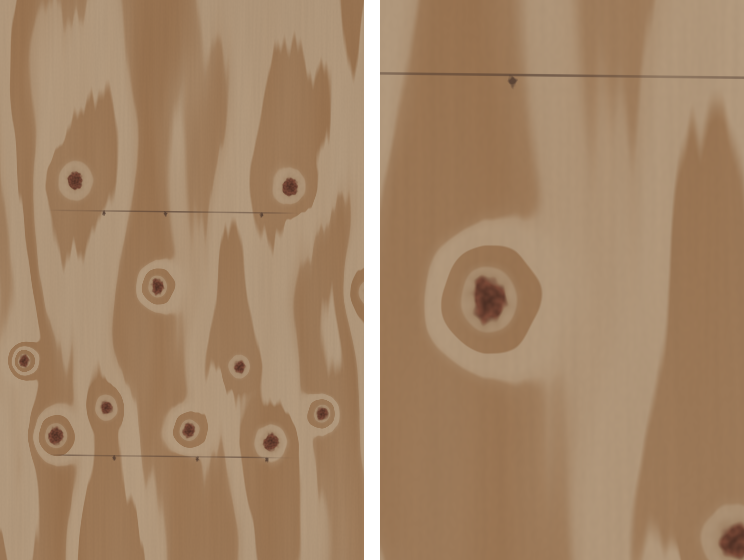
Left: the whole. Right: its middle third, enlarged.
Give the GLSL for this texture, as a Shadertoy shader.

```glsl
#define PALE vec3(0.690, 0.592, 0.482)
#define TAN vec3(0.598, 0.457, 0.326)
#define KNOT vec3(0.35, 0.20, 0.15)
#define PENCIL vec3(0.30, 0.22, 0.18)
#define GRAIN_SCALE vec2(7.0, 1.25)
#define PEEL_WIDTH 0.384
#define KNOT_COUNT 6
#define KNOT_SIZE 0.0105
#define HALO_SIZE 0.034

float hash(vec2 p) {
    p = fract(p * vec2(0.1031, 0.1137));
    p += dot(p, p.yx + 33.33);
    return fract((p.x + p.y) * p.x * 37.7);
}

vec2 slope(vec2 cell) {
    float a = 6.2832 * hash(cell + 61.0);
    return vec2(cos(a), sin(a));
}

// Gradient noise, about -0.7 to 0.7
float noise(vec2 p) {
    vec2 i = floor(p), f = p - i;
    vec2 u = f * f * f * (f * (f * 6.0 - 15.0) + 10.0);
    vec2 e = vec2(1.0, 0.0);
    float low = mix(dot(slope(i), f), dot(slope(i + e), f - e), u.x);
    float high = mix(dot(slope(i + e.yx), f - e.yx), dot(slope(i + 1.0), f - 1.0), u.x);
    return mix(low, high, u.y);
}

// Knots climb the sheet and return with every turn of the peeled log
vec2 knotCentre(int i, int turn) {
    float n = float(i);
    float x = fract(0.16 + n * 0.618) + float(turn);
    float y = 0.222 + 0.455 * pow(n / float(KNOT_COUNT - 1), 2.4);
    return vec2(x * PEEL_WIDTH + 0.1 * PEEL_WIDTH, y - 0.011 * float(turn));
}

// Growth layers cut by the veneer: 0 pale wood, 1 tan wood
float growthTone(float layer, float softness) {
    float t = fract(layer);
    float start = smoothstep(0.0, 0.06, t);
    float crisp = 1.0 - smoothstep(0.50, 0.57, t);
    float faded = 1.0 - smoothstep(0.35, 0.72 + softness, t);
    return start * mix(crisp, faded, 0.45);
}

void mainImage(out vec4 fragColor, in vec2 fragCoord) {
    vec2 p = fragCoord / iResolution.y;
    float pixel = 1.0 / iResolution.y;

    // Knots push the grain aside and gather rings around them
    vec2 q = p;
    float halo = 0.0, core = 0.0, rim = 0.0, heart = 0.0;
    for (int turn = -1; turn <= 1; turn++) {
        for (int i = 0; i < KNOT_COUNT; i++) {
            float seed = hash(vec2(float(i) * 7.0, 3.0));
            float size = mix(0.7, 1.2, seed);
            vec2 d = p - knotCentre(i, turn);
            d.x += 0.004 * noise(p * 35.0);
            float reach = HALO_SIZE * size;
            float bend = exp(-dot(d * vec2(1.0, 0.6), d * vec2(1.0, 0.6)) / (4.0 * reach * reach));
            q.x -= 0.6 * d.x * bend;
            float r = length(d * vec2(1.0, 0.9));
            halo = max(halo, exp(-pow(r / reach, 2.4)));
            float radius = KNOT_SIZE * size * (1.0 + 0.35 * noise(d * 140.0 + float(i)));
            float edge = length(d * vec2(1.0, 0.82)) - radius;
            core = max(core, 1.0 - smoothstep(-0.0015, 0.0015 + pixel, edge));
            heart = max(heart, 1.0 - smoothstep(-radius, 0.0, edge));
            rim = max(rim, exp(-max(edge, 0.0) / 0.005));
        }
    }

    // Ragged fingers at the ends of the growth layers
    q.y += 0.045 * noise(p * vec2(105.0, 3.0)) + 0.05 * noise(p * vec2(42.0, 2.0));
    q.x += 0.012 * noise(p * vec2(9.0, 7.0));
    float layer = 1.75 * noise(q * GRAIN_SCALE + vec2(3.3, 8.7))
                + 0.55 * noise(q * GRAIN_SCALE * vec2(2.3, 1.9) + 21.4)
                + 0.9 * q.x + 0.3;
    layer = mix(layer, 1.85, halo);
    float tone = growthTone(layer, 0.25 * noise(p * vec2(9.0, 3.0) + 40.0));
    tone *= 0.95 + 0.35 * noise(p * vec2(12.0, 2.0) + 70.0);
    tone += 0.13 * noise(p * vec2(24.0, 1.6) + 11.0) + 0.03;

    // Fine fibres and faint pores
    float fibre = noise(p * vec2(260.0, 9.0)) + 0.6 * noise(p * vec2(110.0, 5.0));
    float pore = noise(p * vec2(330.0, 190.0));
    vec3 color = mix(PALE, TAN, tone);
    color *= 1.0 + 0.018 * fibre + 0.012 * pore;
    color *= 1.0 + 0.03 * noise(p * 2.5 + 5.0);

    // Knot wood: stained rim, reddish core, dark heart
    color = mix(color, TAN * 0.92, 0.6 * rim);
    vec3 knotWood = KNOT * (1.2 - 0.3 * heart + 0.35 * noise(p * 260.0));
    color = mix(color, knotWood, 0.92 * core);

    // Thin scored lines across the sheet, with small dents beside them
    for (int i = 0; i < 2; i++) {
        float n = float(i);
        float y = mix(0.185, 0.622, n) - 0.012 * (p.x - 0.3);
        float span = smoothstep(0.08, 0.13, p.x) * (1.0 - smoothstep(0.46, 0.54, p.x));
        span *= 0.55 + 0.6 * noise(vec2(p.x * 11.0, n * 5.3 + 0.4));
        float line = 1.0 - smoothstep(0.0003, 0.0006 + pixel, abs(p.y - y));
        color = mix(color, PENCIL, 0.75 * line * clamp(span, 0.0, 1.0));
        for (int j = 0; j < 3; j++) {
            float x = 0.12 + 0.15 * (float(j) + 0.6 * hash(vec2(float(j) + 2.0, n + 9.0)));
            vec2 d = (p - vec2(x, y - 0.004)) * vec2(1.0, 0.7);
            float dent = length(d) + 0.0015 * noise(p * 400.0);
            color = mix(color, PENCIL, 0.8 * (1.0 - smoothstep(0.001, 0.0025 + pixel, dent)));
        }
    }
    fragColor = vec4(clamp(color, 0.0, 1.0), 1.0);
}
```
